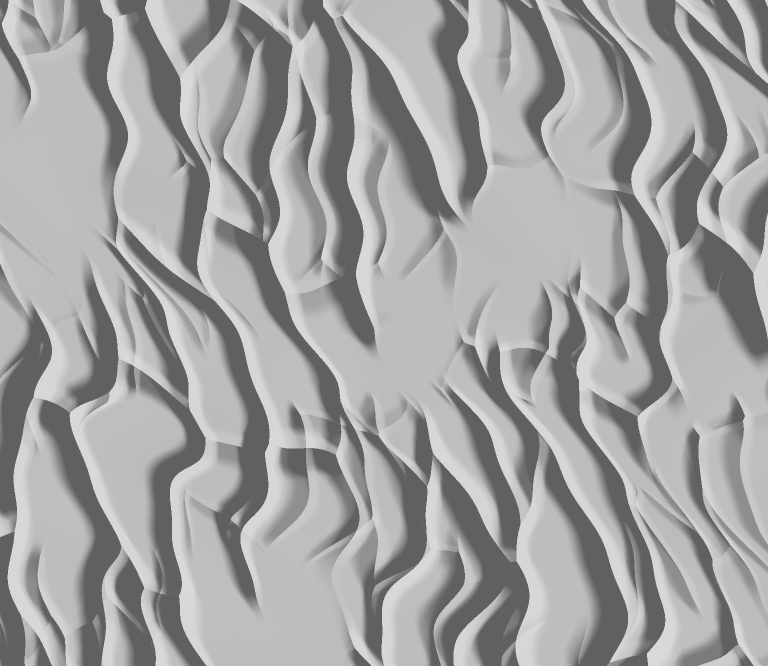
This texture is drawn by a Shadertoy shader. Its source:

```glsl
// Grey bark-like relief: flat plates parted by long leaning furrows.
// Stretched, warped cellular noise gives the plate borders; the slope toward
// each border is lit from the left, so right flanks go dark and left rims glow.

const float FLAT_TONE   = 0.742;  // tone of the level plates
const float DARK_TONE   = 0.375;  // tone of the shaded flanks
const float RIM_GAIN    = 0.10;   // extra light on the lit rims
const float FLANK_WIDTH = 0.047;  // width of a dark flank, in canvas heights
const float RIM_SHARE   = 0.55;   // lit rim width relative to the dark flank
const float LEAN        = 0.20;   // sideways lean of the furrows
const float WRINKLE     = 0.42;   // strength of the finer wrinkles
const vec2  CELLS       = vec2(9.0, 3.1);     // plates per canvas height
const vec2  SHADE_DIR   = vec2(0.96, 0.28);   // slopes facing here are dark

vec2 hash2(vec2 c) {
    vec2 k = vec2(dot(c, vec2(127.1, 311.7)), dot(c, vec2(269.5, 183.3)));
    return fract(sin(k) * 43758.547);
}

vec2 seedPoint(vec2 cell) {
    return cell + 0.08 + 0.84 * hash2(cell);
}

// Layered sines bend the furrows, from broad sweeps to small crinkles
vec2 bend(vec2 p) {
    float amp = 0.033, freq = 9.0;
    for (int i = 0; i < 4; i++) {
        float phase = 1.7 * float(i);
        p += amp * vec2(1.0, 0.8) * sin(freq * p.yx + 0.45 * freq * p + vec2(phase, 2.3 - phase));
        amp *= 0.53;
        freq *= 1.83;
    }
    return p;
}

// Slow field from -1 to 1 that lets furrows open and fade out
float drift(vec2 p) {
    float a = sin(8.3 * p.x + 2.1 * sin(5.2 * p.y + 0.6));
    float b = sin(7.1 * p.y - 4.7 * p.x + 1.8 * sin(6.4 * p.x));
    return 0.5 * (a + b);
}

// Signed shading from all borders of the plate under p
float relief(vec2 p, vec2 cells, float width, float openness) {
    vec2 q = p * cells;
    vec2 home = floor(q);
    vec2 nearCell = home;
    float nearest = 1e5;
    for (int y = -1; y <= 1; y++)
    for (int x = -1; x <= 1; x++) {
        vec2 cell = home + vec2(x, y);
        vec2 r = seedPoint(cell) - q;
        float d = dot(r, r);
        if (d < nearest) { nearest = d; nearCell = cell; }
    }

    vec2 center = seedPoint(nearCell);
    float shade = 0.0;
    for (int y = -2; y <= 2; y++)
    for (int x = -2; x <= 2; x++) {
        if (x == 0 && y == 0) continue;
        vec2 other = seedPoint(nearCell + vec2(x, y));
        vec2 n = normalize(other - center);
        float d = dot(0.5 * (other + center) - q, n);

        // Back from stretched cell space to canvas units
        vec2 slope = n * cells;
        slope.y += LEAN * slope.x;
        float steep = length(slope);
        float facing = dot(slope / steep, SHADE_DIR);
        float side = mix(RIM_SHARE, 1.0, smoothstep(-0.3, 0.4, facing));
        float w = width * side * mix(0.35, 1.0, openness);
        shade += facing * (1.0 - smoothstep(0.42 * w, w, d / steep));
    }
    return shade * smoothstep(0.0, 0.55, openness);
}

float barkTone(vec2 uv) {
    vec2 p = bend(uv);
    p.x += LEAN * p.y;

    float openMain = smoothstep(-0.75, 0.15, drift(uv));
    float openFine = smoothstep(-0.25, 0.6, drift(1.6 * uv.yx + 3.7));
    float shade = relief(p, CELLS, FLANK_WIDTH, openMain);
    shade += WRINKLE * relief(p + 5.3, CELLS * vec2(1.5, 1.7), 0.65 * FLANK_WIDTH, openFine);

    // Dark flanks saturate, lit rims stay faint
    float dark = clamp(1.2 * shade, 0.0, 1.0);
    float rim = clamp(-shade, 0.0, 1.0);
    float swell = 0.008 * drift(2.3 * p + 1.9);
    return mix(FLAT_TONE + swell, DARK_TONE, dark) + RIM_GAIN * rim;
}

void mainImage(out vec4 fragColor, in vec2 fragCoord) {
    // Four samples per pixel smooth the creases
    float tone = 0.0;
    for (int i = 0; i < 4; i++) {
        vec2 offset = 0.5 * vec2(i % 2, i / 2) - 0.25;
        tone += 0.25 * barkTone((fragCoord + offset) / iResolution.y);
    }
    fragColor = vec4(vec3(tone), 1.0);
}
```
